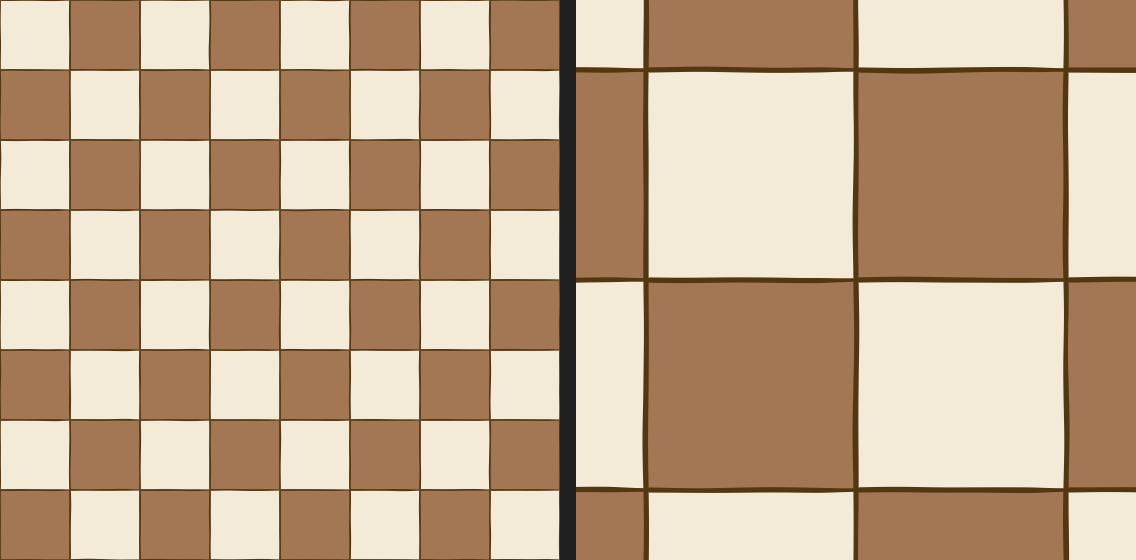
Left, the full canvas; right, a detail of the centre.
This pattern is drawn by a Shadertoy shader. Its source:

```glsl
const float CELLS = 8.0;            // squares across and down
const float HALF_LINE = 0.0125;     // half line width, in cells
const float WOBBLE = 0.005;         // sideways drift of a line, in cells
const float WIDTH_VARIATION = 0.2;  // relative change of line width
const float TAPER = 0.3;            // thinning of rows before a crossing
const float NOISE_PER_CELL = 2.0;   // noise knots along one cell
const vec3 CREAM = vec3(0.953, 0.918, 0.843);
const vec3 BROWN = vec3(0.640, 0.468, 0.328);
const vec3 INK = vec3(0.325, 0.215, 0.075);

// Random slope in -1..1
float slope(float knot, float seed) {
    vec2 q = fract(vec2(knot, seed) * vec2(0.1031, 0.1137) + 0.37);
    q += dot(q, q.yx + 19.19);
    return 2.0 * fract((q.x + q.y) * q.x * 7.13) - 1.0;
}

// One-dimensional gradient noise that wraps after a whole canvas
float wrappedNoise(float along, float seed) {
    float x = along * NOISE_PER_CELL;
    float period = CELLS * NOISE_PER_CELL;
    float knot = floor(x);
    float f = x - knot;
    float a = slope(mod(knot, period), seed) * f;
    float b = slope(mod(knot + 1.0, period), seed) * (f - 1.0);
    return 2.0 * mix(a, b, f * f * f * (f * (f * 6.0 - 15.0) + 10.0));
}

// Signed offset from the nearest line (x) and that line's half width (y)
vec2 handDrawnLine(float across, float along, float axisSeed) {
    float nearest = floor(across + 0.5);
    float seed = mod(nearest, CELLS) + axisSeed;
    float drift = WOBBLE * wrappedNoise(along, seed);
    float swell = 1.0 + WIDTH_VARIATION * wrappedNoise(along, seed + 40.0);
    return vec2(across - nearest - drift, HALF_LINE * swell);
}

// Alternating side of a line: -1 or 1, smooth across the border
float checkerSide(float across, float offset, float pixel) {
    float parity = 1.0 - 2.0 * mod(floor(across + 0.5), 2.0);
    return parity * clamp(2.0 * offset / pixel, -1.0, 1.0);
}

float lineCoverage(vec2 line, float pixel) {
    return clamp(0.5 + (line.y - abs(line.x)) / pixel, 0.0, 1.0);
}

void mainImage(out vec4 fragColor, in vec2 fragCoord) {
    vec2 p = fragCoord / iResolution.xy * CELLS;
    vec2 pixel = CELLS / iResolution.xy;

    vec2 column = handDrawnLine(p.x, p.y, 0.0);
    vec2 row = handDrawnLine(p.y, p.x, 20.0);
    row.y *= 1.0 - TAPER * smoothstep(0.8, 0.98, fract(p.x));

    // Squares
    float side = checkerSide(p.x, column.x, pixel.x)
               * checkerSide(p.y, row.x, pixel.y);
    vec3 color = mix(CREAM, BROWN, 0.5 + 0.5 * side);

    // Grid lines
    float ink = max(lineCoverage(column, pixel.x), lineCoverage(row, pixel.y));
    color = mix(color, INK, ink);

    fragColor = vec4(color, 1.0);
}
```
